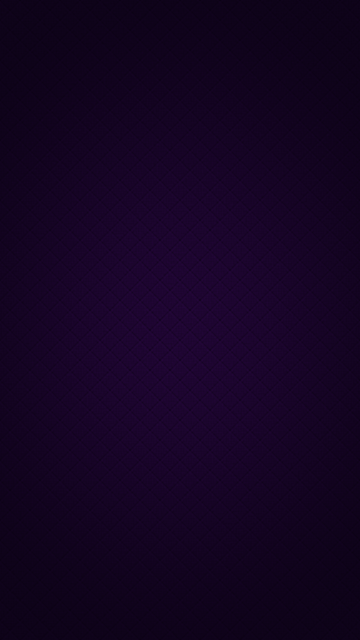
Reproduce this background procedurally as a Shadertoy shader.

```glsl
// A dark violet backdrop: a soft elliptical glow near the centre fades to
// near-black edges, under a crisp lattice of dotted diagonal stitches.
// The glow is a smoothstep of elliptical distance; the lattice uses fract.
#define GLOW_CENTRE vec2(0.5, 0.49)
#define GLOW_RADII vec2(0.70, 0.50)
#define GLOW_REACH 1.13
#define CORE_COLOUR vec3(0.116, 0.020, 0.190)
#define RIM_COLOUR vec3(0.052, 0.010, 0.094)
#define CELLS_ACROSS 18.0
#define GROOVE_WIDTH 0.04
#define GROOVE_DEPTH 0.34
#define RIDGE_LIGHT 0.13
#define WEAVE_AMOUNT 0.07
#define GRAIN_SCALE 150.0
#define GRAIN_AMOUNT 0.14

const float TAU = 6.28318;

vec2 gradientAt(vec2 cell) {
    vec2 h = vec2(dot(cell, vec2(127.1, 311.7)), dot(cell, vec2(269.5, 183.3)));
    return 2.0 * fract(sin(h) * 43758.5) - 1.0;
}

float gradientNoise(vec2 p) {
    vec2 i = floor(p), f = fract(p);
    vec2 u = f * f * f * (f * (f * 6.0 - 15.0) + 10.0);
    vec2 e = vec2(0.0, 1.0);
    float low = mix(dot(gradientAt(i), f),
                    dot(gradientAt(i + e.yx), f - e.yx), u.x);
    float high = mix(dot(gradientAt(i + e.xy), f - e.xy),
                     dot(gradientAt(i + e.yy), f - e.yy), u.x);
    return mix(low, high, u.y);
}

// Antialiased coverage of the nearest line on each of the two diagonal axes
vec2 latticeLines(vec2 p, float blur) {
    vec2 distanceToLine = abs(fract(p + 0.5) - 0.5);
    return 1.0 - smoothstep(vec2(GROOVE_WIDTH - blur),
                            vec2(GROOVE_WIDTH + blur), distanceToLine);
}

void mainImage(out vec4 fragColor, in vec2 fragCoord) {
    vec2 uv = fragCoord / iResolution.xy;
    vec2 p = fragCoord / iResolution.x;

    // Elliptical glow
    float radius = length((uv - GLOW_CENTRE) / GLOW_RADII);
    float falloff = smoothstep(0.0, GLOW_REACH, radius);
    vec3 colour = mix(CORE_COLOUR, RIM_COLOUR, falloff);

    // Dotted dark grooves, darkest at the crossings, with a lit edge beside
    vec2 diagonal = vec2(p.x + p.y, p.x - p.y) * CELLS_ACROSS;
    float blur = 0.7 * CELLS_ACROSS / iResolution.x;
    vec2 stitch = 0.6 + 0.4 * cos(TAU * 4.0 * diagonal.yx);
    vec2 groove = latticeLines(diagonal, blur) * stitch;
    vec2 ridge = latticeLines(diagonal + vec2(0.125, -0.125), blur);
    float depth = GROOVE_DEPTH * mix(1.0, 0.7, falloff);
    float relief = RIDGE_LIGHT * max(ridge.x, ridge.y)
                 - depth * min(groove.x + groove.y, 1.3);

    // Fine woven grain
    vec2 thread = cos(TAU * 4.0 * diagonal);
    float weave = WEAVE_AMOUNT * thread.x * thread.y;
    float grain = GRAIN_AMOUNT * gradientNoise(p * GRAIN_SCALE);
    colour *= 1.03 + relief + weave + grain;

    fragColor = vec4(colour, 1.0);
}
```
